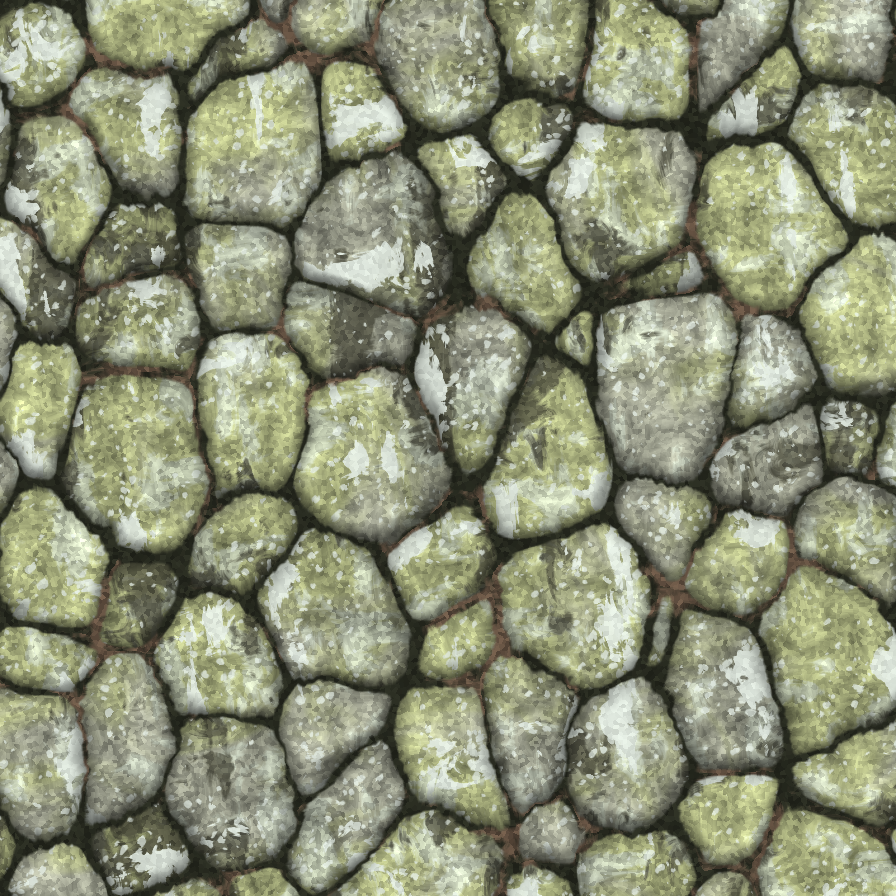
Write a three.js fragment shader that draws this texture.

```glsl
varying vec2 vUv;

#define STONES vec2(9.0, 7.5)
#define SIZE_SPREAD 0.75
#define JOINT_WIDTH 0.003
#define STAIN_LEVEL 0.27
#define LICHEN_LEVEL 0.43
#define MOSS vec3(0.66, 0.685, 0.49)
#define ROCK vec3(0.63, 0.64, 0.57)
#define PALE_CRUST vec3(0.72, 0.755, 0.69)
#define WHITE_LICHEN vec3(0.87, 0.905, 0.87)
#define STAIN vec3(0.25, 0.25, 0.20)
#define SHADOW vec3(0.15, 0.16, 0.12)
#define SOIL vec3(0.38, 0.31, 0.25)

const mat2 TURN = mat2(0.8, 0.6, -0.6, 0.8);

struct Stone {
  vec2 id;
  vec2 offset;   // from the stone's centre
  vec2 facing;   // towards the nearest joint
  float edge;    // distance to the nearest joint
};

vec2 hash2(vec2 p) {
  return fract(sin(vec2(dot(p, vec2(127.1, 311.7)), dot(p, vec2(269.5, 183.3)))) * 43758.55);
}

// Layered, warped sines, roughly -1 to 1
float sines(vec2 p) {
  float sum = 0.0, amp = 0.5;
  for (int i = 0; i < 5; i++) {
    p = TURN * p + 1.7;
    p += 0.6 * sin(p.yx * 1.3);
    sum += amp * sin(p.x) * cos(p.y);
    p *= 1.9;
    amp *= 0.6;
  }
  return sum;
}

// Cellular noise: distance to the nearest point and its random value
vec2 cells(vec2 p) {
  vec2 base = floor(p), best = vec2(9.0, 0.0);
  for (int y = -1; y <= 1; y++)
  for (int x = -1; x <= 1; x++) {
    vec2 id = base + vec2(x, y);
    float d = length(id + hash2(id) - p);
    if (d < best.x) best = vec2(d, hash2(id + 57.0).x);
  }
  return best;
}

vec2 stoneCentre(vec2 id) {
  return id + 0.5 + 0.65 * (hash2(id) - 0.5) + vec2(0.0, 0.5 * mod(id.x, 2.0));
}

float stoneWeight(vec2 id) {
  return SIZE_SPREAD * hash2(id + 19.0).y;
}

// Weighted Voronoi stones with softened corners
Stone findStone(vec2 p) {
  Stone s;
  vec2 base = floor(p);
  float nearest = 99.0;
  for (int y = -2; y <= 2; y++)
  for (int x = -2; x <= 2; x++) {
    vec2 id = base + vec2(x, y);
    vec2 v = p - stoneCentre(id);
    float power = dot(v, v) - stoneWeight(id);
    if (power < nearest) {
      nearest = power;
      s.id = id;
      s.offset = v;
    }
  }
  float total = 0.0;
  vec2 pull = vec2(0.0);
  for (int y = -2; y <= 2; y++)
  for (int x = -2; x <= 2; x++) {
    vec2 id = base + vec2(x, y);
    if (distance(id, s.id) < 0.5) continue;
    vec2 v = p - stoneCentre(id);
    vec2 across = s.offset - v;
    float gap = max(length(across), 0.05);
    float e = (dot(v, v) - stoneWeight(id) - nearest) / (2.0 * gap);
    float k = exp(-18.0 * e);
    total += k;
    pull += k * across / gap;
  }
  s.edge = -log(total) / 18.0 / STONES.x;
  s.facing = pull / total;
  return s;
}

void main() {
  vec2 p = vUv * STONES + 3.0;
  p += 0.15 * vec2(sines(p * 1.6), sines(p * 1.6 + 31.0));
  Stone stone = findStone(p);
  vec2 kind = hash2(stone.id + 73.0);
  vec2 seed = 40.0 * hash2(stone.id + 5.0);

  float rough = sines(vUv * 62.0 + seed);
  vec2 grain = cells(vUv * 190.0);

  // Mossy rock with pale crust
  float mossy = sines(vUv * 10.0 + seed) + 0.9 * kind.x - 0.2;
  vec3 color = mix(ROCK, MOSS, smoothstep(-0.3, 0.4, mossy));
  float crust = sines(vUv * 30.0 + seed.yx) + 0.5 * rough;
  color = mix(color, PALE_CRUST, 0.75 * smoothstep(0.12, 0.4, crust));
  color *= 0.92 + 0.16 * kind.y + 0.32 * rough + 0.3 * (grain.y - 0.5);

  // Dark streaks running down the face
  float streak = sines(vUv * vec2(17.0, 8.0) + seed + 11.0) + 0.45 * rough;
  float stain = smoothstep(STAIN_LEVEL, STAIN_LEVEL + 0.25, streak);
  color = mix(color, STAIN * (0.8 + 0.6 * grain.y), 0.78 * stain);

  // Lichen patches and specks
  float patchy = sines(vUv * vec2(27.0, 18.0) + seed.yx + 23.0);
  float lichen = smoothstep(LICHEN_LEVEL, LICHEN_LEVEL + 0.08, patchy + 0.35 * rough);
  vec2 spot = cells(vUv * 80.0 + 0.5 * rough + seed);
  float radius = 0.65 * (spot.y - 0.47 + 0.4 * patchy);
  float speck = 1.0 - smoothstep(-0.08, 0.08, spot.x - radius);
  float white = max(lichen, 0.85 * speck);
  color = mix(color, WHITE_LICHEN * (0.94 + 0.12 * grain.y), 0.92 * white);

  // Rounded rims lit from above
  float rim = 1.0 - smoothstep(0.0, 0.02, stone.edge);
  color *= 1.0 - 0.4 * rim + 0.2 * rim * stone.facing.y;
  color *= 1.0 + 0.12 * dot(stone.offset, kind - vec2(0.5, 0.2));

  // Shaded joints with some soil
  float joint = JOINT_WIDTH * (0.4 + 1.2 * kind.x);
  float face = smoothstep(joint - 0.0015, joint + 0.002, stone.edge + 0.002 * rough);
  float litter = smoothstep(0.1, 0.6, sines(vUv * 14.0) + 0.5 * rough);
  vec3 gapColor = mix(SHADOW, SOIL, litter) * (0.75 + 0.5 * grain.y);
  gl_FragColor = vec4(clamp(mix(gapColor, color, face), 0.0, 1.0), 1.0);
}
```
